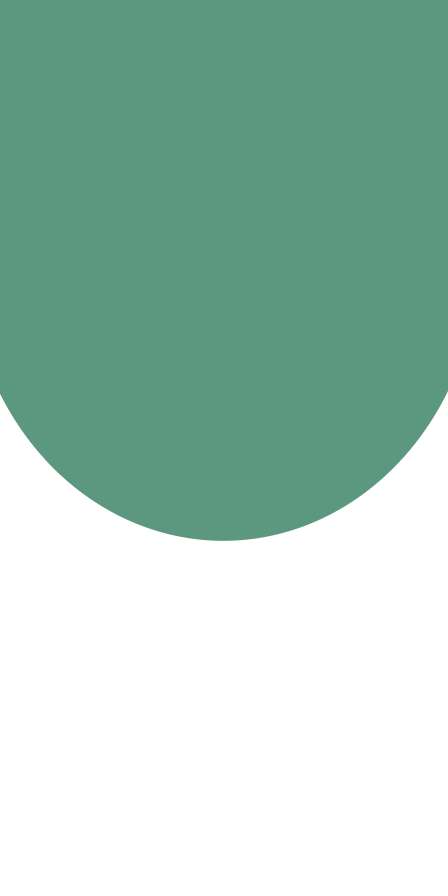
This background is drawn by a WebGL 1 fragment shader. Its source:

```glsl
precision highp float;

uniform vec2 u_resolution;

const vec3 GREEN = vec3(0.361, 0.592, 0.500);
const vec3 WHITE = vec3(1.0);

// Approximate signed distance to an ellipse, negative inside
float ellipseDistance(vec2 offset, vec2 radii) {
  float k1 = length(offset / radii);
  float k2 = length(offset / (radii * radii));
  return k1 * (k1 - 1.0) / max(k2, 1e-4);
}

// Column with straight sides above the center and an elliptical lower end
float domeDistance(vec2 point, vec2 center, vec2 radii) {
  vec2 offset = point - center;
  offset.y = min(offset.y, 0.0);
  return ellipseDistance(offset, radii);
}

// Antialiased coverage of a shape from its signed distance
float coverage(float signedDistance, float pixelSize) {
  return clamp(0.5 - signedDistance / pixelSize, 0.0, 1.0);
}

void main() {
  // Canvas units: the height is 1, the width follows the aspect
  float aspect = u_resolution.x / u_resolution.y;
  vec2 point = gl_FragCoord.xy / u_resolution.y;

  // Hanging green dome over the white ground
  vec2 center = vec2(0.4985 * aspect, 0.7194);
  vec2 radii = vec2(0.5725 * aspect, 0.323);
  float dome = coverage(domeDistance(point, center, radii), 1.0 / u_resolution.y);

  gl_FragColor = vec4(mix(WHITE, GREEN, dome), 1.0);
}
```
